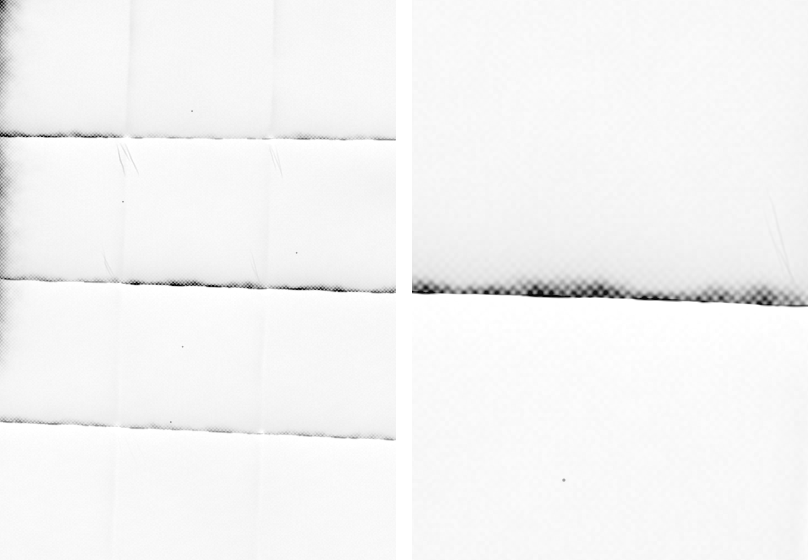
Left, the full canvas; right, a detail of the centre.
A Shadertoy shader for this texture:

```glsl
// Sheet of white photocopied paper, folded into three columns and four rows.
#define PAPER 0.972       // base brightness
#define DOT_PITCH 0.0046  // halftone spacing, in canvas heights
#define SHADE_DEPTH 0.036 // soft shadow above a horizontal fold
#define INK_DEPTH 0.0060  // dense halftone above a horizontal fold
#define GLOW_DEPTH 0.030  // bright band below a horizontal fold
#define EDGE_WIDTH 0.017  // dark band along the left edge
#define GRAIN 0.012
#define SPECKS 5

float hash(vec2 p) {
    return fract(sin(dot(p, vec2(127.1, 311.7))) * 4375.85);
}

// Layered sines, about -1 to 1
float waves(vec2 p) {
    float sum = 0.0, amp = 0.5;
    for (int i = 0; i < 5; i++) {
        sum += amp * sin(p.x + 1.3 * sin(p.y));
        p = mat2(1.5, 1.1, -1.1, 1.5) * p + 1.7;
        amp *= 0.6;
    }
    return sum;
}

float rowFold(float i, float u) {
    return 0.244 + 0.2545 * i + (0.006 + 0.0245 * i - 0.0055 * i * i) * u;
}

float columnFold(float j, float v) {
    return 0.331 + 0.364 * j - 0.046 * v;
}

// Distance to a segment in x, position along it in y
vec2 segment(vec2 p, vec2 a, vec2 b) {
    vec2 ab = b - a;
    float t = clamp(dot(p - a, ab) / dot(ab, ab), 0.0, 1.0);
    return vec2(length(p - a - ab * t), t);
}

void mainImage(out vec4 fragColor, in vec2 fragCoord) {
    float px = 1.0 / iResolution.y;
    float aspect = iResolution.x / iResolution.y;
    vec2 p = vec2(fragCoord.x, iResolution.y - fragCoord.y) * px; // y runs down
    float u = p.x / aspect, v = p.y;

    // Halftone screen, cloudy tone and grain
    vec2 screen = cos(p * 3.14159 / DOT_PITCH * 1.4142);
    float dots = 0.5 + 0.5 * screen.x * screen.y;
    float blotch = waves(p * vec2(50.0, 60.0));
    float speckle = waves(p * vec2(190.0, 170.0));
    float light = PAPER + 0.006 * waves(p * 9.0) + 0.002 * blotch;
    light += GRAIN * (hash(floor(p * 380.0)) - 0.5) + 0.006 * (dots - 0.5);
    float ink = 0.0;

    // Horizontal folds: inked above, glowing below
    vec3 density[3] = vec3[3](vec3(0.55, 0.10, 0.20), vec3(0.25, 0.62, 0.55), vec3(0.22, 0.16, 0.17));
    for (int i = 0; i < 3; i++) {
        float f = float(i);
        float wobble = 0.0008 * waves(vec2(u * 24.0, f * 5.0));
        float d = rowFold(f, u) + wobble - v;
        float above = smoothstep(-px, px, d);
        float h = max(d, 0.0);
        float weight = mix(density[i].x, density[i].y, smoothstep(0.27, 0.34, u));
        weight = mix(weight, density[i].z, smoothstep(0.6, 0.8, u));
        weight *= 1.0 + 0.45 * waves(vec2(u * 17.0, f * 6.0 + 1.0));
        float ragged = 1.0 + 0.5 * waves(vec2(u * 34.0, f * 9.0 + 2.0));
        float depth = INK_DEPTH * max(ragged, 0.3);
        light -= above * (0.036 + 0.03 * weight) * exp(-h / SHADE_DEPTH);
        ink += above * weight * (0.75 + 0.4 * speckle) * exp(-h * h / (depth * depth));
        ink += above * weight * 0.12 * exp(-h / 0.013);
        light += (1.0 - above) * 0.035 * exp(min(d, 0.0) / GLOW_DEPTH);
        float broken = smoothstep(-0.2, 0.6, waves(vec2(u * 60.0, f * 3.0)));
        float crack = 1.0 - smoothstep(0.0002, 0.0004 + 1.4 * px, abs(d));
        light -= crack * broken * (0.16 + 0.55 * weight);
    }

    // Vertical folds: a soft shadow on top, a pale ridge further down
    for (int j = 0; j < 2; j++) {
        float f = float(j);
        float e = u - columnFold(f, v) - 0.003 * waves(vec2(v * 18.0, f * 4.0));
        float top = 1.0 - smoothstep(0.20, 0.27, v);
        float side = mix(-1.0, 1.0, top) * e;
        float soft = smoothstep(-0.008, 0.004, side) * exp(-abs(e) / 0.015);
        float worn = 1.0 + 0.7 * waves(vec2(v * 30.0, f * 8.0));
        light -= soft * worn * mix(0.020, 0.042 - 0.018 * f, top);
        light += 0.014 * worn * exp(-e * e / 0.00004) * smoothstep(0.3, 0.7, v);

        // Wrinkles and worn white spots where folds cross
        for (int i = 0; i < 3; i++) {
            float r = float(i);
            float cu = columnFold(f, rowFold(r, 0.33));
            vec2 q = p - vec2(cu * aspect, rowFold(r, cu));
            light += 0.12 * exp(-dot(q, q) / 0.00005);
            ink *= 1.0 - 0.6 * exp(-dot(q, q) / 0.00010);
            for (int k = 0; k < 3; k++) {
                vec2 seed = vec2(f * 7.0 + r, float(k) + 2.0);
                float way = r == 1.0 ? -1.0 : 1.0;
                vec2 a = vec2(hash(seed) - 0.5, 0.15 * way) * 0.05;
                vec2 b = a + vec2(0.01 + 0.02 * hash(seed + 3.0), 0.02 + 0.05 * hash(seed + 5.0)) * way;
                vec2 s = segment(q + 0.002 * blotch, a, b);
                float taper = sin(3.14159 * s.y) * (1.0 - 0.45 * r) * (1.0 - 0.5 * f);
                taper *= 0.4 + 0.8 * hash(seed + 8.0);
                light -= taper * 0.12 * (1.0 - smoothstep(0.0, 0.0008 + px, s.x));
                light += taper * 0.018 * exp(-s.x / 0.005);
            }
        }
    }

    // Copier shadow along the left edge, heaviest in the upper half
    float band = (0.20 + 0.16 * waves(vec2(v * 14.0, 1.0))) * (1.0 - smoothstep(0.50, 0.75, v));
    band += 0.20 * exp(-pow((v - 0.31) / 0.06, 2.0)) + 0.50 * exp(-v / 0.025);
    float reach = EDGE_WIDTH * (1.0 + 0.35 * blotch);
    ink += band * (1.0 + 0.3 * speckle) * exp(-u / reach);
    light -= 0.07 * band * exp(-u / 0.12) * (1.0 + 0.6 * blotch);
    light -= 0.02 * smoothstep(0.75, 1.0, u) * exp(-pow((v - 0.33) / 0.06, 2.0));

    // Stray specks, one per horizontal strip
    for (int i = 0; i < SPECKS; i++) {
        float strip = (float(i) + hash(vec2(float(i), 6.0))) / float(SPECKS);
        vec2 c = vec2((0.3 + 0.45 * hash(vec2(float(i), 2.0))) * aspect, 0.15 + 0.7 * strip);
        light -= 0.35 * (1.0 - smoothstep(0.0004, 0.0008 + px, length(p - c)));
    }

    light -= clamp(ink * (0.45 + 1.1 * dots), 0.0, 0.85);
    fragColor = vec4(vec3(clamp(light, 0.04, 1.0)), 1.0);
}
```
